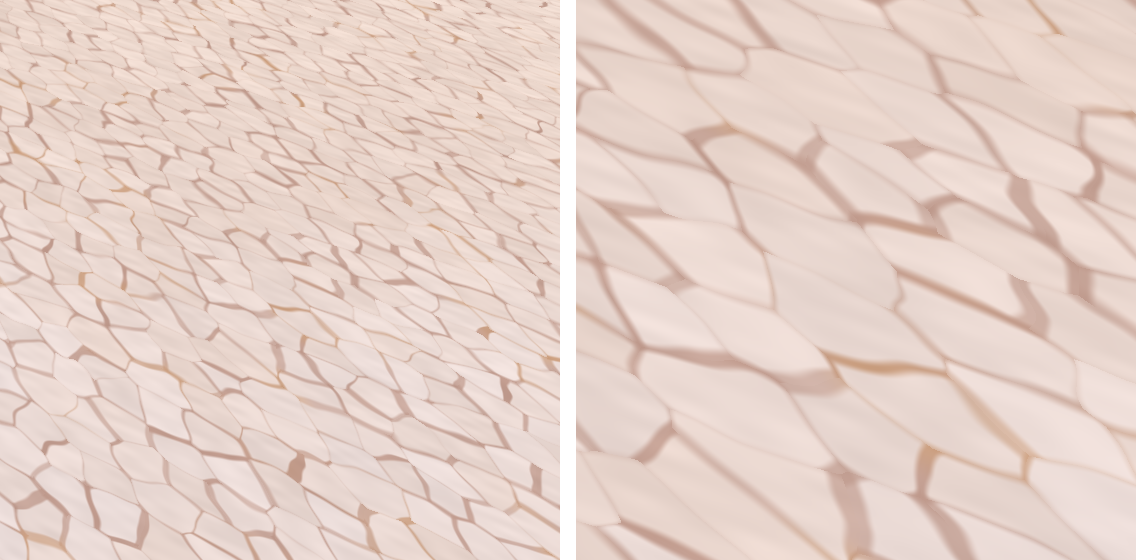
Left: the whole. Right: its middle third, enlarged.
Reproduce this texture procedurally as a Shadertoy shader.

```glsl
// Pale cobblestone paving receding towards a far, slightly tilted horizon.
// The canvas is projected to a ground plane, split into jittered Voronoi stones,
// and every joint gets its own width, strength and earthy tint.

const float HORIZON = 1.9;            // height of the vanishing line
const float HORIZON_TILT = 0.10;
const float VANISH_X = -0.40;         // where the columns of stones converge
const float ROW_SLANT = 0.22;
const vec2  STONE_COUNT = vec2(22.0, 44.0);
const float JITTER = 0.68;
const float WARP = 0.20;              // waviness of the stone outlines
const float JOINT_MIN = 0.012;        // half widths, in stones
const float JOINT_MAX = 0.105;
const float BLUR = 0.0027;            // softness, in canvas heights
const vec3  STONE_NEAR = vec3(0.925, 0.870, 0.860);
const vec3  STONE_FAR  = vec3(0.945, 0.868, 0.825);
const vec3  STONE_WARM = vec3(0.895, 0.810, 0.765);
const vec3  JOINT_ROSE = vec3(0.735, 0.580, 0.525);
const vec3  JOINT_OCHRE = vec3(0.780, 0.590, 0.450);

float hash(vec2 p) {
    vec3 q = fract(p.xyx * vec3(0.1031, 0.1030, 0.0973));
    q += dot(q, q.yzx + 33.33);
    return fract((q.x + q.y) * q.z);
}

vec2 hash2(vec2 p) {
    return vec2(hash(p + 17.3), hash(p + 71.9));
}

float noise(vec2 p) {
    vec2 i = floor(p), f = fract(p);
    f = f * f * (3.0 - 2.0 * f);
    return mix(mix(hash(i), hash(i + vec2(1, 0)), f.x),
               mix(hash(i + vec2(0, 1)), hash(i + vec2(1, 1)), f.x), f.y);
}

// Canvas position to paving position, one unit per stone
vec2 ground(vec2 uv) {
    float depth = HORIZON - uv.y - HORIZON_TILT * uv.x;
    float side = uv.x - VANISH_X;
    return STONE_COUNT * vec2(side, -1.0 - ROW_SLANT * side) / depth;
}

vec2 stoneCentre(vec2 cell) {
    return cell + 0.5 + JITTER * (hash2(cell) - 0.5);
}

void mainImage(out vec4 fragColor, in vec2 fragCoord) {
    vec2 uv = fragCoord / iResolution.y;
    vec2 plane = ground(uv);
    vec2 planeDx = (ground(uv + vec2(0.001, 0.0)) - plane) / 0.001;
    vec2 planeDy = (ground(uv + vec2(0.0, 0.001)) - plane) / 0.001;
    vec2 p = plane + WARP * (vec2(noise(plane * 1.9), noise(plane * 1.9 + 40.0)) - 0.5);

    // Nearest stone
    vec2 base = floor(p), stone = base, centre = base;
    float nearest = 1e3;
    for (int j = -1; j <= 1; j++)
    for (int i = -1; i <= 1; i++) {
        vec2 cell = base + vec2(i, j);
        vec2 c = stoneCentre(cell);
        float d = dot(c - p, c - p);
        if (d < nearest) { nearest = d; stone = cell; centre = c; }
    }

    // Joints shared with the surrounding stones
    float clear = 1.0;
    for (int j = -2; j <= 2; j++)
    for (int i = -2; i <= 2; i++) {
        if (i == 0 && j == 0) continue;
        vec2 cell = stone + vec2(i, j);
        vec2 c = stoneCentre(cell);
        vec2 normal = normalize(c - centre);
        float edge = dot(0.5 * (c + centre) - p, normal);
        vec2 pair = stone + cell;
        float pick = hash(pair + 5.7);
        float width = mix(JOINT_MIN, JOINT_MAX, pick * pick);
        width *= 0.6 + 0.8 * noise(p * 2.3 + 9.0);
        float soft = BLUR * length(vec2(dot(normal, planeDx), dot(normal, planeDy)));
        float cover = 1.0 - smoothstep(width - soft, width + soft, edge);
        cover *= min(1.0, 1.6 * width / soft) * mix(0.5, 1.0, hash(pair + 31.1));
        clear *= 1.0 - cover;
    }
    float joint = 1.0 - clear;

    // Stone faces: cool near, peach far, with patches and faint streaks
    float patches = noise(uv * vec2(4.0, 6.0) + 3.0);
    float streak = noise(plane * vec2(2.2, 4.5) + 60.0);
    vec3 stoneColor = mix(STONE_NEAR, STONE_FAR, smoothstep(0.2, 1.1, uv.y + 0.15 * uv.x));
    float warmth = 0.50 * hash(stone + 8.4) + 0.40 * patches - 0.10;
    stoneColor = mix(stoneColor, STONE_WARM, clamp(warmth, 0.0, 1.0));
    stoneColor += 0.045 * (streak - 0.5) + 0.03 * (hash(stone + 90.2) - 0.5);

    // Earth in the joints, ochre in places
    float ochre = smoothstep(0.55, 0.85, noise(plane * 0.7 + 25.0));
    vec3 jointColor = mix(JOINT_ROSE, JOINT_OCHRE, ochre);
    jointColor += 0.05 * (noise(plane * 3.0 + 12.0) - 0.5);

    fragColor = vec4(mix(stoneColor, jointColor, joint * 0.92), 1.0);
}
```
